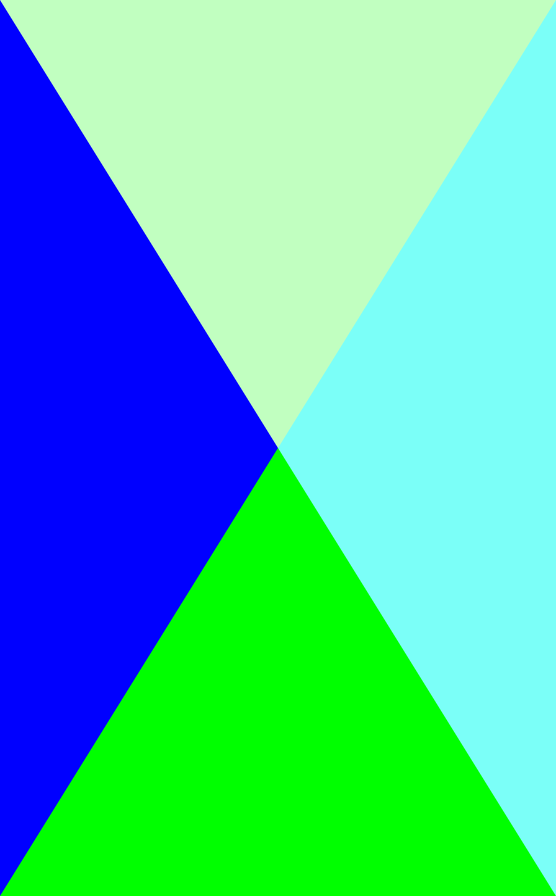
Give the GLSL for this background, as a WebGL 1 fragment shader.

```glsl
precision highp float;
// Four flat triangles that meet at the centre, divided by the two diagonals.

uniform vec2 u_resolution;

const vec3 PALE_GREEN = vec3(0.757, 1.0, 0.753);
const vec3 GREEN = vec3(0.0, 1.0, 0.0);
const vec3 CYAN = vec3(0.482, 1.0, 0.973);
const vec3 BLUE = vec3(0.0, 0.0, 1.0);

// Smooth coverage of the positive side of a line, one pixel wide.
float sideOf(float offset, float pixel) {
  return clamp(offset / pixel + 0.5, 0.0, 1.0);
}

void main() {
  vec2 uv = gl_FragCoord.xy / u_resolution;
  float pixel = length(1.0 / u_resolution);

  // Sides of the rising and falling diagonals
  float aboveRising = sideOf(uv.y - uv.x, pixel);
  float aboveFalling = sideOf(uv.x + uv.y - 1.0, pixel);

  // Blend the triangles: left and top above the rising diagonal
  vec3 upperLeft = mix(BLUE, PALE_GREEN, aboveFalling);
  vec3 lowerRight = mix(GREEN, CYAN, aboveFalling);
  gl_FragColor = vec4(mix(lowerRight, upperLeft, aboveRising), 1.0);
}
```
